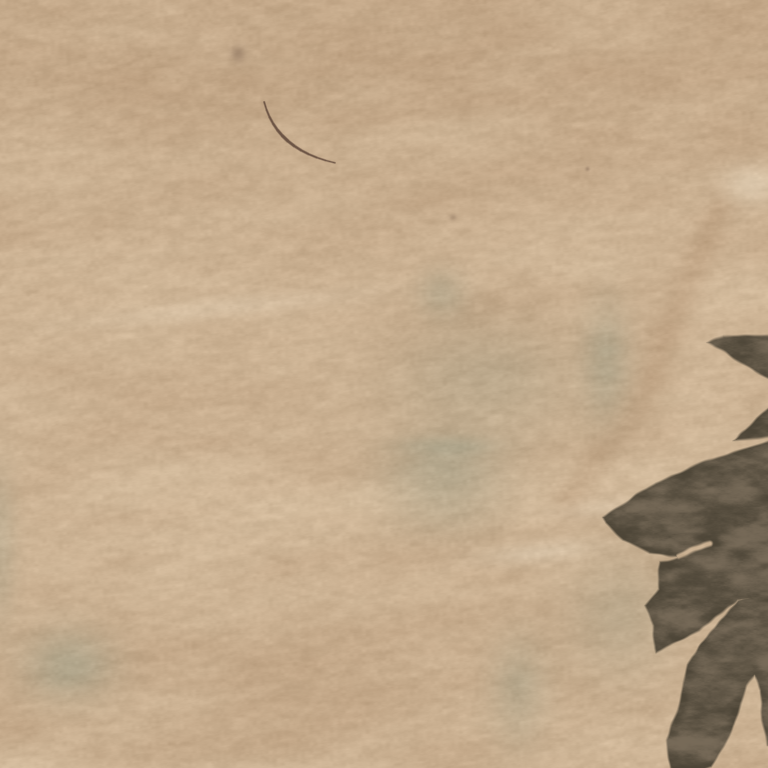
Give the GLSL for this texture, as a Shadertoy shader.

```glsl
// Aged tan paper with faint grey-green stains, a curved fibre and dark ink leaves.
#define PAPER_LIGHT vec3(0.835, 0.742, 0.622)
#define PAPER_WARM vec3(0.745, 0.633, 0.510)
#define STAIN vec3(0.655, 0.635, 0.540)
#define PALE vec3(0.875, 0.800, 0.695)
#define INK_DARK vec3(0.300, 0.270, 0.215)
#define INK_LIGHT vec3(0.465, 0.415, 0.345)
#define FIBRE vec3(0.36, 0.27, 0.22)
#define GRAIN 0.085
#define EDGE 0.0022
#define TILT 0.10

const vec2 BROAD_BLADE[16] = vec2[16](
    vec2(.784, .327), vec2(.853, .371), vec2(.924, .402), vec2(1.03, .434),
    vec2(1.03, .220), vec2(.961, .219), vec2(.911, .180), vec2(.854, .150),
    vec2(.850, .186), vec2(.840, .212), vec2(.857, .232), vec2(.859, .268),
    vec2(.889, .275), vec2(.846, .280), vec2(.810, .297), vec2(.788, .319));
const vec2 LOWER_BLADE[16] = vec2[16](
    vec2(.961, .219), vec2(.918, .169), vec2(.896, .134), vec2(.882, .076),
    vec2(.868, .036), vec2(.872, .000), vec2(.892, -.01), vec2(.927, .001),
    vec2(.957, .056), vec2(.973, .108), vec2(.982, .121), vec2(.990, .102),
    vec2(.993, .062), vec2(1.00, .030), vec2(1.03, .030), vec2(1.03, .232));

float hash(vec2 p) {
    vec3 q = fract(vec3(p.xyx) * 0.1031);
    q += dot(q, q.yzx + 33.33);
    return fract((q.x + q.y) * q.z);
}

float noise(vec2 p) {
    vec2 i = floor(p), f = fract(p);
    f = f * f * (3.0 - 2.0 * f);
    return mix(mix(hash(i), hash(i + vec2(1, 0)), f.x),
               mix(hash(i + vec2(0, 1)), hash(i + vec2(1, 1)), f.x), f.y);
}

float fbm(vec2 p) {
    float sum = 0.0, amp = 0.5;
    for (int i = 0; i < 5; i++) {
        sum += amp * noise(p);
        p = p * 2.03 + 17.3;
        amp *= 0.55;
    }
    return sum / 1.055;
}

// Soft elliptical patch
float patchAt(vec2 p, float x, float y, float rx, float ry) {
    vec2 d = (p - vec2(x, y)) / vec2(rx, ry);
    return exp(-dot(d, d));
}

float segment(vec2 p, vec2 a, vec2 b) {
    vec2 d = b - a;
    return length(p - a - d * clamp(dot(p - a, d) / dot(d, d), 0.0, 1.0));
}

// Signed distance to a closed outline
float polygon(vec2 p, vec2 v[16]) {
    float d = 9.0, side = 1.0;
    for (int i = 0; i < 16; i++) {
        vec2 a = v[i], b = v[(i + 15) % 16];
        d = min(d, segment(p, a, b));
        if ((a.y > p.y) != (b.y > p.y) &&
            p.x < a.x + (b.x - a.x) * (p.y - a.y) / (b.y - a.y)) side = -side;
    }
    return d * side;
}

// Pointed blade opening rightward between two slopes
float wedge(vec2 p, float rise, float fall, float top) {
    float upper = p.y - min(rise * p.x, top);
    return max(max(upper, fall * p.x - p.y) * 0.8, -p.x - 0.001);
}

float leaves(vec2 p) {
    float d = min(polygon(p, BROAD_BLADE), polygon(p, LOWER_BLADE));
    d = min(d, wedge(p - vec2(.922, .554), 0.45, -0.60, 0.009));
    d = min(d, wedge(p - vec2(.955, .428), 0.90, 0.06, 0.08));
    return max(d, 0.003 - segment(p, vec2(.885, .276), vec2(.925, .293)));
}

float fibre(vec2 p) {
    float d = 9.0;
    vec2 a = vec2(.344, .867), previous = a;
    for (int i = 1; i <= 12; i++) {
        float t = float(i) / 12.0;
        vec2 b = mix(mix(a, vec2(.36, .805), t), mix(vec2(.36, .805), vec2(.436, .788), t), t);
        d = min(d, segment(p, previous, b) + 0.0012 * abs(2.0 * t - 1.0));
        previous = b;
    }
    return d;
}

vec3 paper(vec2 p) {
    vec2 q = vec2(p.x, p.y - TILT * p.x);
    float cloud = fbm(q * vec2(5.0, 17.0)), fine = fbm(q * vec2(48.0, 130.0) + 7.0);
    float warm = 0.44 + 1.0 * (cloud - 0.5) + 0.22 * smoothstep(0.60, 0.95, p.y);
    warm += 0.22 * patchAt(p, .40, .10, .22, .08) + 0.18 * patchAt(p, .16, .21, .05, .05);
    warm -= 0.20 * patchAt(p, .25, .36, .30, .06) + 0.25 * patchAt(p, .92, .48, .07, .16);
    // Faint diagonal brown fold
    float fold = min(segment(p, vec2(.94, .74), vec2(.84, .49)), segment(p, vec2(.84, .49), vec2(.74, .35)));
    warm += 0.45 * exp(-pow(fold / 0.020, 2.0));
    vec3 col = mix(PAPER_LIGHT, PAPER_WARM, clamp(warm, 0.0, 1.0));
    // Grey-green stains
    float s = 0.55 * patchAt(p, .58, .37, .075, .055) + 0.38 * patchAt(p, .575, .62, .030, .030);
    s += 0.48 * patchAt(p, .79, .53, .030, .075) + 0.30 * patchAt(p, .63, .50, .12, .08);
    s += 0.60 * patchAt(p, .09, .135, .055, .045) + 0.45 * patchAt(p, .675, .10, .035, .065);
    s += 0.30 * patchAt(p, .81, .20, .070, .085) + 0.40 * patchAt(p, .00, .29, .020, .090);
    s += 0.30 * patchAt(p, .58, .42, .060, .012);
    col = mix(col, STAIN, clamp(s * (0.45 + 1.1 * cloud), 0.0, 0.75));
    // Pale worn streaks
    float pale = 0.75 * patchAt(p, .98, .76, .040, .025) + 0.45 * patchAt(q, .78, .26, .060, .013);
    pale += 0.65 * patchAt(q, .70, .21, .075, .014) + 0.40 * patchAt(q, .29, .570, .18, .014);
    col = mix(col, PALE, clamp(pale, 0.0, 0.8));
    return col + GRAIN * (fine - 0.5) + 0.025 * (noise(p * 190.0) - 0.5);
}

void mainImage(out vec4 fragColor, in vec2 fragCoord) {
    vec2 p = fragCoord / iResolution.xy;
    float blur = max(EDGE, 0.8 / iResolution.y);
    vec3 col = paper(p);
    col = mix(col, FIBRE, 0.85 * (1.0 - smoothstep(0.0008, 0.0012 + blur, fibre(p))));
    // Small specks near the top
    float specks = patchAt(p, .31, .93, .009, .010) + patchAt(p, .765, .78, .003, .003);
    col = mix(col, FIBRE, 0.30 * specks + 0.22 * patchAt(p, .59, .717, .005, .004));
    // Ink with darker rims and a worn interior
    float d = leaves(p + 0.003 * (vec2(noise(p * 70.0), noise(p * 70.0 + 9.0)) - 0.5));
    float wear = fbm(p * vec2(28.0, 65.0)) + 0.20 * smoothstep(0.0, 0.018, -d) - 0.12;
    wear += 0.25 * patchAt(p, .90, .035, .10, .014);
    vec3 ink = mix(INK_DARK, INK_LIGHT, smoothstep(0.15, 0.90, wear));
    col = mix(col, ink, 1.0 - smoothstep(-blur, blur, d));
    fragColor = vec4(clamp(col, 0.0, 1.0), 1.0);
}
```
